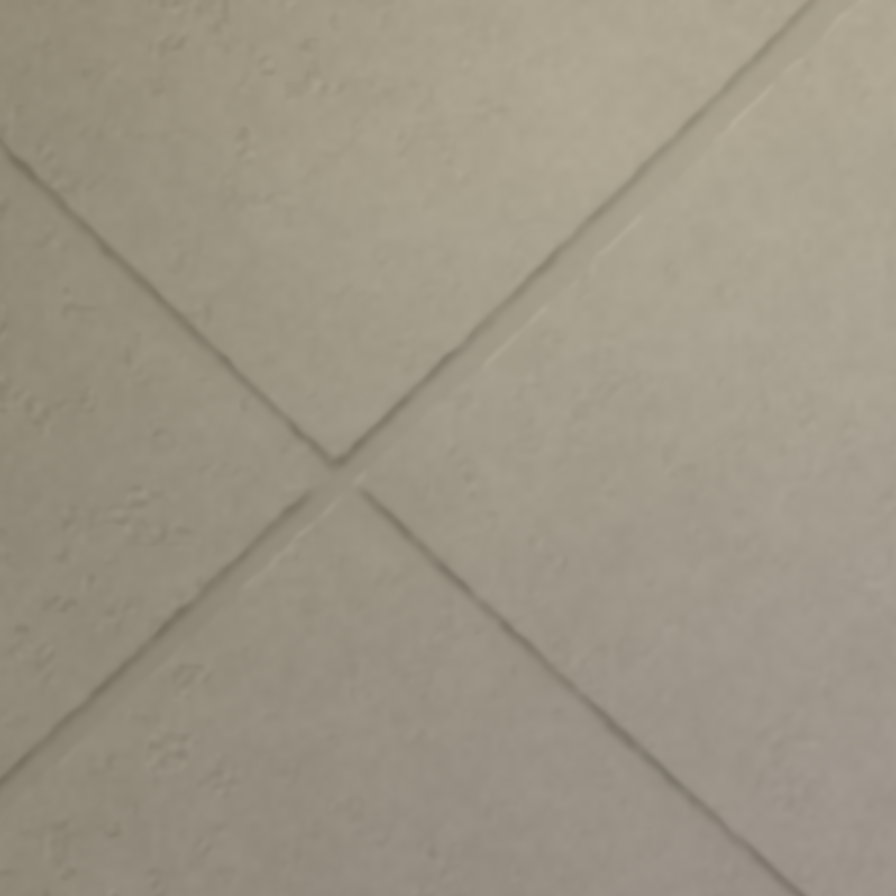
Reproduce this texture procedurally as a three.js fragment shader.

```glsl
// Four beige floor tiles meeting at one diagonal crossing of two shallow joints.
// Each joint is a gently bowed line with a faint dark upper edge and a grout band;
// uneven light, even mottling and small scattered pits cover the glaze.

varying vec2 vUv;

const vec2 CROSSING = vec2(0.375, 0.480);
const float RISE_SLOPE = 0.955;
const float FALL_SLOPE = -0.945;
const float BOW = 0.04;
const float SLOPE_TO_DISTANCE = 0.725;
const float RISE_WIDTH = 0.029;
const float RISE_WIDENING = 0.008;
const float FALL_WIDTH = 0.028;
const float CORNER_RADIUS = 0.016;
const float SHADOW_SIZE = 0.0056;
const float PIT_FREQUENCY = 100.0;
const float PIT_DEPTH = 0.048;
const float MOTTLE_DEPTH = 0.024;

const vec3 TOP_LEFT = vec3(0.568, 0.538, 0.465);
const vec3 TOP_RIGHT = vec3(0.668, 0.638, 0.562);
const vec3 BOTTOM_LEFT = vec3(0.560, 0.528, 0.470);
const vec3 BOTTOM_RIGHT = vec3(0.612, 0.580, 0.548);
const vec3 LAMP_GLOW = vec3(0.050, 0.050, 0.045);
const vec3 SHADOW_TINT = vec3(0.850, 0.845, 0.830);
const vec3 GROUT_TINT = vec3(0.970, 0.970, 0.967);

float hash(vec2 p) {
  vec3 q = fract(vec3(p.xyx) * 0.1031);
  q += dot(q, q.yzx + 33.33);
  return fract((q.x + q.y) * q.z);
}

float noise(vec2 p) {
  vec2 cell = floor(p);
  vec2 f = fract(p);
  f = f * f * (3.0 - 2.0 * f);
  float low = mix(hash(cell), hash(cell + vec2(1.0, 0.0)), f.x);
  float high = mix(hash(cell + vec2(0.0, 1.0)), hash(cell + vec2(1.0, 1.0)), f.x);
  return mix(low, high, f.y);
}

float fbm(vec2 p) {
  float sum = 0.0;
  float gain = 0.5;
  for (int i = 0; i < 4; i++) {
    sum += gain * noise(p);
    p = p * 2.03 + 17.3;
    gain *= 0.5;
  }
  return sum;
}

// Signed distance below a bowed line through the crossing
float below(vec2 p, float slope) {
  float dx = p.x - CROSSING.x;
  return (CROSSING.y + slope * dx + BOW * dx * dx - p.y) * SLOPE_TO_DISTANCE;
}

float smoothMax(float a, float b, float radius) {
  float h = max(radius - abs(a - b), 0.0) / radius;
  return max(a, b) + h * h * radius * 0.25;
}

float band(float d, float width, float soft) {
  return smoothstep(-soft, soft, d) * (1.0 - smoothstep(width - soft, width + soft, d));
}

// Dark edge, a little softer on the grout side
float shadow(float d) {
  float size = SHADOW_SIZE * (d > 0.0 ? 1.35 : 0.9);
  return exp(-d * d / (size * size));
}

// Small dents lit from the upper left, spread over the tiles and thinning to the right
float pits(vec2 p) {
  vec2 q = p * PIT_FREQUENCY;
  float relief = noise(q) - noise(q + vec2(0.5, -0.5));
  float spots = smoothstep(0.58, 0.82, noise(q * 0.4 + 9.0));
  float patches = 0.35 + 0.65 * smoothstep(0.35, 0.60, fbm(p * 6.0 + 4.0));
  float wear = mix(0.45, 1.0, smoothstep(0.8, 0.2, p.x));
  return (relief - 0.18 * spots) * (0.15 + spots * patches) * wear;
}

// Fine even mottling of the glaze
float mottle(vec2 p) {
  float coarse = noise(p * vec2(46.0, 54.0) + 31.0) - 0.5;
  float fine = noise(p * vec2(98.0, 88.0) + 83.0) - 0.5;
  return 0.55 * coarse + 0.60 * fine;
}

void main() {
  vec2 p = vUv;
  vec2 wobbled = p + 0.0035 * (vec2(noise(p * 60.0), noise(p * 60.0 + 50.0)) - 0.5);
  float rise = below(wobbled, RISE_SLOPE);
  float fall = below(wobbled, FALL_SLOPE);
  float riseWidth = RISE_WIDTH + RISE_WIDENING * smoothstep(0.40, 0.65, p.x);

  // Uneven light
  vec3 color = mix(mix(BOTTOM_LEFT, BOTTOM_RIGHT, p.x), mix(TOP_LEFT, TOP_RIGHT, p.x), p.y);
  vec2 fromLamp = (p - vec2(0.60, 0.82)) / vec2(0.42, 0.38);
  color += LAMP_GLOW * exp(-dot(fromLamp, fromLamp));

  // Glaze: broad blotches, mottling and pits
  float riseBand = band(rise, riseWidth, 0.006);
  float fallBand = band(fall, FALL_WIDTH, 0.010);
  float grout = max(riseBand, fallBand * 0.45);
  color += 0.022 * (fbm(p * vec2(9.0, 11.0)) - 0.47);
  color += MOTTLE_DEPTH * mottle(p) * (1.0 - 0.4 * grout);
  color += PIT_DEPTH * pits(p) * (1.0 - 0.7 * grout);

  // Grout and the worn, broken lower lip of the rising joint
  color *= mix(vec3(1.0), GROUT_TINT, grout);
  float lip = exp(-pow((rise - riseWidth) / 0.0038, 2.0));
  float lipWear = smoothstep(0.40, 0.75, noise(p * 40.0 + 7.0));
  color += 0.034 * lip * (0.15 + 0.85 * lipWear) * (1.0 - fallBand);

  // Shadowed edges break where the other joint passes; the top tile has a round corner
  float topEdge = shadow(smoothMax(rise, fall, CORNER_RADIUS));
  float riseEdge = shadow(rise) * smoothstep(FALL_WIDTH - 0.004, FALL_WIDTH + 0.030, fall);
  float fallEdge = shadow(fall) * smoothstep(riseWidth, riseWidth + 0.022, rise);
  float edge = max(topEdge, max(riseEdge * 0.9, fallEdge));
  edge *= 0.62 + 0.65 * noise(p * 60.0 + 3.0);
  edge *= 1.0 - 0.25 * smoothstep(0.50, 0.95, p.y) * smoothstep(0.35, 0.60, p.x);
  color *= mix(vec3(1.0), SHADOW_TINT, edge);

  gl_FragColor = vec4(color, 1.0);
}
```
